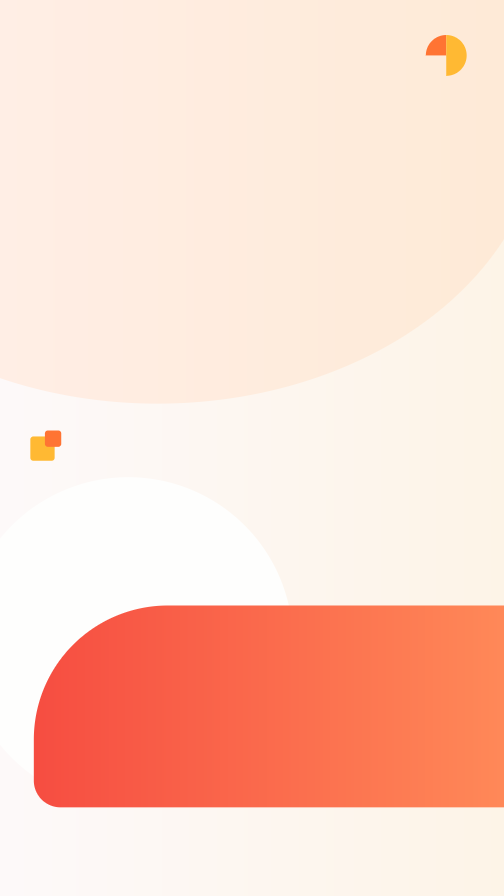
Give the GLSL for this background, as a WebGL 1 fragment shader.

```glsl
precision highp float;

uniform vec2 u_resolution;

// Lengths are in canvas widths, origin at the lower left
const vec2 BLOB_CENTER = vec2(0.3125, 1.5556);
const vec2 BLOB_RADII = vec2(0.7639, 0.5787);
const vec2 DISC_CENTER = vec2(0.2546, 0.5046);
const float DISC_RADIUS = 0.3264;
const vec2 BANNER_MIN = vec2(0.0671, 0.1759);
const vec2 BANNER_MAX = vec2(1.5, 0.5764);
const float BANNER_TOP_RADIUS = 0.266;
const float BANNER_BOTTOM_RADIUS = 0.053;
const vec2 PIE_CENTER = vec2(0.8854, 1.6678);
const float PIE_RADIUS = 0.0405;
const vec2 BIG_TILE_CENTER = vec2(0.0843, 0.8877);
const vec2 SMALL_TILE_CENTER = vec2(0.1053, 0.9074);
const float BIG_TILE_HALF = 0.0241;
const float SMALL_TILE_HALF = 0.0162;
const float TILE_RADIUS = 0.006;

const vec3 PAPER_LEFT = vec3(0.992, 0.978, 0.978);
const vec3 PAPER_RIGHT = vec3(0.992, 0.955, 0.906);
const vec3 BLOB_LEFT = vec3(1.0, 0.933, 0.898);
const vec3 BLOB_RIGHT = vec3(0.996, 0.918, 0.842);
const vec3 DISC_COLOR = vec3(0.996, 0.996, 0.992);
const vec3 BANNER_LEFT = vec3(0.965, 0.302, 0.255);
const vec3 BANNER_RIGHT = vec3(1.0, 0.535, 0.345);
const vec3 YELLOW = vec3(1.0, 0.725, 0.2);
const vec3 ORANGE = vec3(1.0, 0.455, 0.2);

// Coverage of a signed distance, smoothed over one pixel
float fill(float d) {
  return clamp(0.5 - d * u_resolution.x, 0.0, 1.0);
}

float ellipseDistance(vec2 p, vec2 radii) {
  float k = length(p / radii);
  return k * (k - 1.0) / max(length(p / (radii * radii)), 1e-4);
}

float roundedBox(vec2 p, vec2 halfSize, float radius) {
  vec2 q = abs(p) - halfSize + radius;
  return length(max(q, 0.0)) + min(max(q.x, q.y), 0.0) - radius;
}

void main() {
  vec2 p = gl_FragCoord.xy / u_resolution.x;

  // Backdrop with the large blob and the pale disc
  vec3 color = mix(PAPER_LEFT, PAPER_RIGHT, p.x);
  vec3 blobColor = mix(BLOB_LEFT, BLOB_RIGHT, p.x);
  color = mix(color, blobColor, fill(ellipseDistance(p - BLOB_CENTER, BLOB_RADII)));
  color = mix(color, DISC_COLOR, fill(length(p - DISC_CENTER) - DISC_RADIUS));

  // Banner running off the right side
  vec2 bannerPos = p - 0.5 * (BANNER_MIN + BANNER_MAX);
  float corner = bannerPos.y > 0.0 ? BANNER_TOP_RADIUS : BANNER_BOTTOM_RADIUS;
  // The large corner spans more than half the height, so it is cut separately
  vec2 arc = p - vec2(BANNER_MIN.x, BANNER_MAX.y) + vec2(-1.0, 1.0) * BANNER_TOP_RADIUS;
  float banner = roundedBox(bannerPos, 0.5 * (BANNER_MAX - BANNER_MIN),
                            min(corner, BANNER_BOTTOM_RADIUS));
  if (arc.x < 0.0 && arc.y > 0.0) banner = length(arc) - BANNER_TOP_RADIUS;
  float bannerMix = clamp((p.x - BANNER_MIN.x) / (1.0 - BANNER_MIN.x), 0.0, 1.0);
  color = mix(color, mix(BANNER_LEFT, BANNER_RIGHT, bannerMix), fill(banner));

  // Pie: right half yellow, upper left quarter orange
  vec2 pie = p - PIE_CENTER;
  float pieDisc = length(pie) - PIE_RADIUS;
  color = mix(color, ORANGE, fill(max(pieDisc, max(pie.x, -pie.y))));
  color = mix(color, YELLOW, fill(max(pieDisc, -pie.x)));

  // Overlapping tiles
  float bigTile = roundedBox(p - BIG_TILE_CENTER, vec2(BIG_TILE_HALF), TILE_RADIUS);
  float smallTile = roundedBox(p - SMALL_TILE_CENTER, vec2(SMALL_TILE_HALF), TILE_RADIUS);
  color = mix(color, YELLOW, fill(bigTile));
  color = mix(color, ORANGE, fill(smallTile));

  gl_FragColor = vec4(color, 1.0);
}
```
